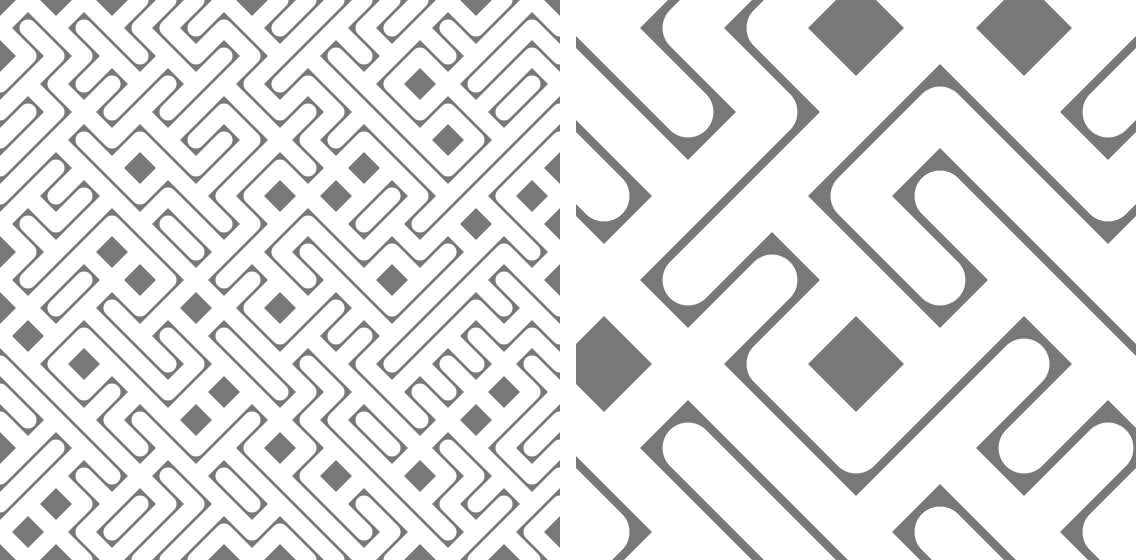
Left: the whole. Right: its middle third, enlarged.
This pattern is drawn by a three.js fragment shader. Its source:

```glsl
// Diagonal maze: a square grid where each cell holds one of its two diagonals,
// picked by a hash. The diagonals are broad round-capped strokes, joined as one
// distance field, and the ground shows through as thin lines and diamonds.

varying vec2 vUv;

const float CELLS = 20.0;               // cells across and down
const float HALF_WIDTH = 0.303;         // half the stroke width, in cells
const float RISING_SHARE = 0.5;         // share of cells that lean like a slash
const vec2 SEED = vec2(17.0, 43.0);     // selects the maze layout
const vec3 GROUND_COLOR = vec3(0.47);
const vec3 STROKE_COLOR = vec3(1.0);

float hash(vec2 p) {
  vec3 q = fract(vec3(p.xyx) * 0.1031);
  q += dot(q, q.yzx + 33.33);
  return fract((q.x + q.y) * q.z);
}

float segmentDistance(vec2 p, vec2 a, vec2 b) {
  vec2 pa = p - a;
  vec2 ba = b - a;
  return length(pa - ba * clamp(dot(pa, ba) / dot(ba, ba), 0.0, 1.0));
}

// Distance to the diagonal held by one cell
float diagonalDistance(vec2 p, vec2 cell) {
  float rising = step(hash(cell + SEED), RISING_SHARE);
  vec2 start = cell + vec2(0.0, 1.0 - rising);
  vec2 end = cell + vec2(1.0, rising);
  return segmentDistance(p, start, end);
}

// Nearest diagonal among this cell and its neighbours; none lie off the canvas
float mazeDistance(vec2 p) {
  vec2 home = clamp(floor(p), 0.0, CELLS - 1.0);
  float nearest = 2.0;
  for (int y = -1; y <= 1; y++) {
    for (int x = -1; x <= 1; x++) {
      vec2 cell = home + vec2(float(x), float(y));
      bool inside = all(greaterThan(cell, vec2(-0.5)))
                 && all(lessThan(cell, vec2(CELLS - 0.5)));
      if (inside) nearest = min(nearest, diagonalDistance(p, cell));
    }
  }
  return nearest;
}

void main() {
  vec2 p = vUv * CELLS;
  float blur = 0.5 * fwidth(p.x) + 0.0001;

  // Soft-edged strokes over the ground
  float edge = mazeDistance(p) - HALF_WIDTH;
  float stroke = 1.0 - clamp(0.5 + 0.5 * edge / blur, 0.0, 1.0);
  gl_FragColor = vec4(mix(GROUND_COLOR, STROKE_COLOR, stroke), 1.0);
}
```
